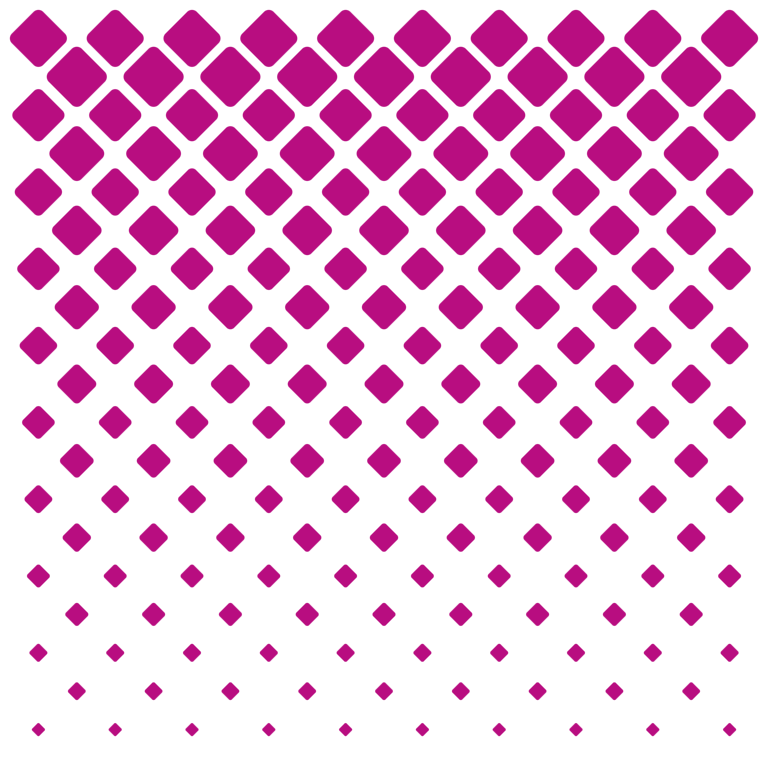
This pattern is drawn by a WebGL 2 fragment shader. Its source:

```glsl
#version 300 es
precision highp float;
// Halftone of rounded magenta diamonds on white, shrinking from top to bottom.

uniform vec2 u_resolution;
out vec4 fragColor;

const float PITCH = 0.1;
const float ROUNDING = 0.24;
const vec3 PAPER = vec3(1.0);
const vec3 MAGENTA = vec3(0.72, 0.05, 0.50);

// Signed distance to a rounded diamond; reach is centre to rounded tip.
float diamondDistance(vec2 p, float reach) {
    float radius = ROUNDING * reach;
    float halfSide = (reach - radius) * inversesqrt(2.0);
    vec2 turned = vec2(p.x + p.y, p.y - p.x) * inversesqrt(2.0);
    vec2 q = abs(turned) - halfSide;
    return length(max(q, 0.0)) + min(max(q.x, q.y), 0.0) - radius;
}

// Square lattice of count x count diamonds whose reach falls with each row.
float latticeDistance(vec2 p, float offset, float count, float topReach, float shrink) {
    vec2 grid = (p - offset) / PITCH;
    vec2 cell = clamp(floor(grid), 0.0, count - 1.0);
    vec2 local = (grid - cell - 0.5) * PITCH;
    return diamondDistance(local, topReach - shrink * cell.y);
}

void main() {
    vec2 p = gl_FragCoord.xy / u_resolution;
    p.y = 1.0 - p.y; // rows count downward from the top

    // Two interleaved lattices, the second shifted by half a cell
    float outer = latticeDistance(p, 0.0, 10.0, 0.0371, 0.00318);
    float inner = latticeDistance(p, 0.5 * PITCH, 9.0, 0.0391, 0.00345);
    float dist = min(outer, inner);

    // Antialiased fill
    float soft = 0.8 / min(u_resolution.x, u_resolution.y);
    float ink = 1.0 - smoothstep(-soft, soft, dist);
    fragColor = vec4(mix(PAPER, MAGENTA, ink), 1.0);
}
```
